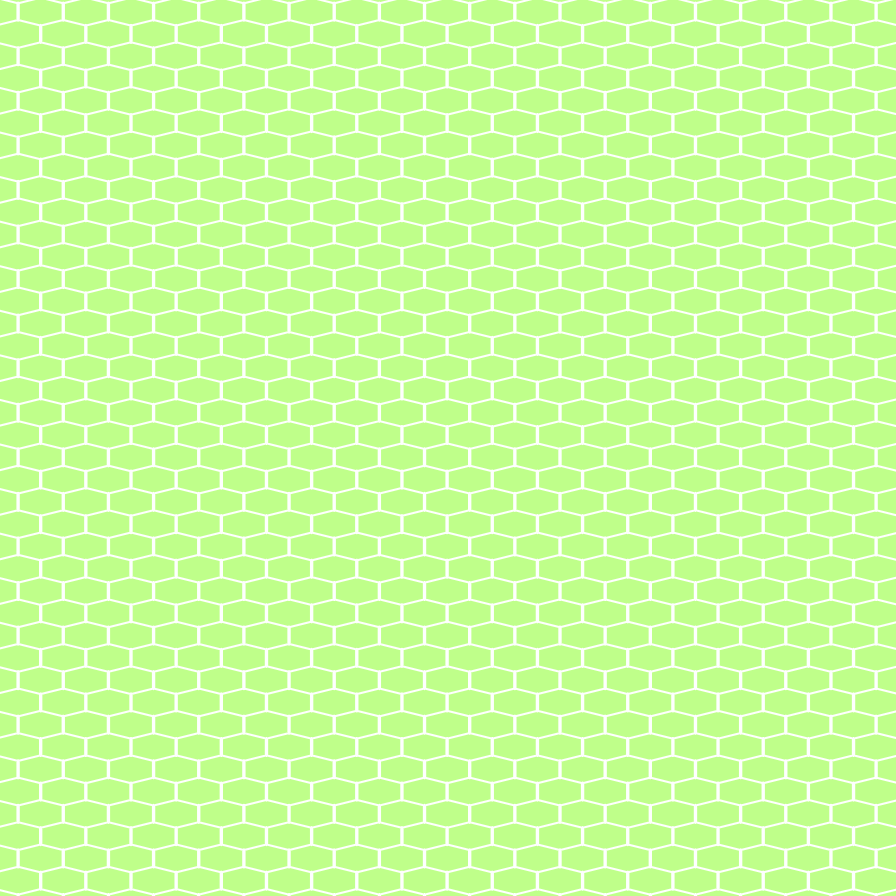
This pattern is drawn by a WebGL 2 fragment shader. Its source:

```glsl
#version 300 es
precision highp float;

uniform vec2 u_resolution;
out vec4 fragColor;

// Signed distance to the joints of staggered, elongated hexagons
float jointDistance(vec2 uv) {
    vec2 cell = vec2(0.0504, 0.02487);
    float rise = 0.00625;

    // Local position in the cell; odd rows shift by half a cell
    float rowPos = (1.0 - uv.y - 0.0130) / cell.y;
    float row = floor(rowPos + 0.5);
    float column = (uv.x - 0.0202) / cell.x + 0.5 * mod(row, 2.0);
    vec2 local = abs(vec2(fract(column) - 0.5, rowPos - row)) * cell;

    // Slanted joints: a zigzag between neighbouring rows
    float slope = 2.0 * rise / cell.x;
    float zigzag = 0.5 * (cell.y + rise) - slope * local.x;
    float slanted = abs(local.y - zigzag) / sqrt(1.0 + slope * slope);

    // Upright joints: a slightly thicker segment at the cell side
    float sideEnd = 0.5 * (cell.y - rise);
    float upright = length(vec2(0.5 * cell.x - local.x, max(local.y - sideEnd, 0.0)));

    return min(slanted - 0.00116, upright - 0.00188);
}

void main() {
    vec2 uv = gl_FragCoord.xy / u_resolution;
    float pixel = 1.0 / min(u_resolution.x, u_resolution.y);
    float joint = clamp(0.5 - jointDistance(uv) / pixel, 0.0, 1.0);

    vec3 limeTile = vec3(0.75, 1.0, 0.54);
    vec3 whiteJoint = vec3(0.995, 1.0, 0.995);
    fragColor = vec4(mix(limeTile, whiteJoint, joint), 1.0);
}
```
